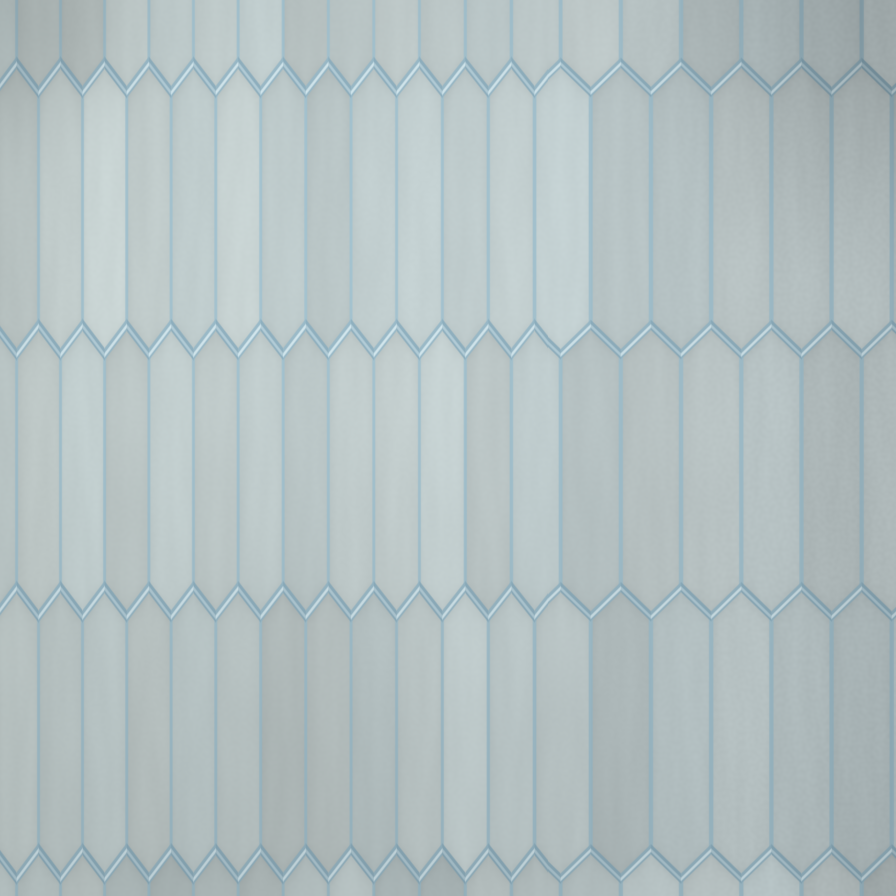
This pattern is drawn by a Shadertoy shader. Its source:

```glsl
// Wall of pale glazed picket tiles: long hexagons in staggered rows, with blue grout.
// A warped column coordinate widens the tiles to the right; zigzag and straight joints
// give the grout distances, and hashes plus gradient noise vary the glaze.

const float ROW_HEIGHT   = 0.2926;    // spacing of the zigzag joints
const float ROW_BASE     = 0.0358;    // height of the lowest zigzag
const float ZIG_AMP      = 0.0163;    // half height of a zigzag
const float COLUMN_START = 0.0430;    // x of column joint zero
const float NARROW_WIDTH = 0.04896;   // tile width at the left
const float WIDTH_GROWTH = 0.000124;  // slow widening across the narrow tiles
const float WIDE_START   = 0.6089;    // where the wide tiles begin
const float WIDE_COLUMN  = 11.25;     // column coordinate at that place
const float WIDE_WIDTH   = 0.0672;
const float ZIG_HALF     = 0.0041;    // half width of the zigzag groove
const float TILE_VARIATION = 0.062;
const float GRAIN        = 0.022;

const vec3 GLAZE     = vec3(0.728, 0.772, 0.770);
const vec3 GROUT     = vec3(0.600, 0.722, 0.775);
const vec3 ZIG_DARK  = vec3(0.480, 0.610, 0.675);
const vec3 ZIG_LIGHT = vec3(0.800, 0.875, 0.900);

float hash(vec2 p) {
    vec3 q = fract(vec3(p.xyx) * 0.1031);
    q += dot(q, q.yzx + 33.33);
    return fract((q.x + q.y) * q.z);
}

vec2 gradient(vec2 cell) {
    float a = 6.28318 * hash(cell);
    return vec2(cos(a), sin(a));
}

float gradientNoise(vec2 p) {
    vec2 i = floor(p), f = fract(p);
    vec2 u = f * f * f * (f * (f * 6.0 - 15.0) + 10.0);
    vec2 e = vec2(1.0, 0.0);
    float low  = mix(dot(gradient(i), f), dot(gradient(i + e.xy), f - e.xy), u.x);
    float high = mix(dot(gradient(i + e.yx), f - e.yx), dot(gradient(i + e.xx), f - e.xx), u.x);
    return mix(low, high, u.y);
}

// Returns the column coordinate and the local tile width.
vec2 columnAt(float x) {
    float grown = sqrt(NARROW_WIDTH * NARROW_WIDTH + 4.0 * WIDTH_GROWTH * (x - COLUMN_START));
    float narrow = (grown - NARROW_WIDTH) / (2.0 * WIDTH_GROWTH);
    float wide = WIDE_COLUMN + (x - WIDE_START) / WIDE_WIDTH;
    return narrow < wide ? vec2(narrow, grown) : vec2(wide, WIDE_WIDTH);
}

// Coverage of a band of the given half width, smoothed over one pixel.
float band(float d, float halfWidth, float soft) {
    return 1.0 - smoothstep(halfWidth - soft, halfWidth + soft, abs(d));
}

// Broad light: bright upper left of centre, dim at the bottom, right and top corners.
float lightAt(vec2 p) {
    float light = 0.985 + 0.07 * exp(-dot(p - vec2(0.36, 0.72), p - vec2(0.36, 0.72)) * 6.0);
    light -= 0.035 * (1.0 - smoothstep(0.0, 0.5, p.y));
    light -= 0.055 * smoothstep(0.82, 1.0, p.x);
    light -= 0.130 * smoothstep(0.35, 0.0, distance(p, vec2(1.0, 1.0)));
    light -= 0.100 * smoothstep(0.22, 0.0, distance(p, vec2(0.0, 1.0)));
    return light;
}

void mainImage(out vec4 fragColor, in vec2 fragCoord) {
    vec2 p = fragCoord / iResolution.xy;
    float px = 1.0 / iResolution.y;
    vec2 column = columnAt(p.x);
    float width = column.y;

    // Nearest zigzag joint: signed distance, positive above it.
    float joint = floor((p.y - ROW_BASE) / ROW_HEIGHT + 0.5);
    float phase = fract(column.x + 0.5 * mod(joint, 2.0)) - 0.5;
    float zigY = ROW_BASE + joint * ROW_HEIGHT + ZIG_AMP * (4.0 * abs(phase) - 1.0);
    float slope = 4.0 * ZIG_AMP / width;
    float zig = (p.y - zigY) / sqrt(1.0 + slope * slope);

    // Tile identity and distance to its straight sides.
    float row = zig > 0.0 ? joint : joint - 1.0;
    float shifted = column.x + 0.5 * mod(row, 2.0);
    float across = fract(shifted);
    vec2 tile = vec2(floor(shifted), row) + 17.0;
    float side = min(across, 1.0 - across) * width;
    float edge = min(side, abs(zig) - ZIG_HALF);

    // Glaze: tone and tint per tile, faint streaks and fine mottling.
    float tone = hash(tile) + hash(tile + 41.0) - 1.0;
    float tint = hash(tile + 83.0) - 0.5;
    vec3 color = GLAZE * (1.0 + TILE_VARIATION * tone);
    color += vec3(-0.006, 0.004, 0.010) * tint + vec3(-0.004, -0.002, 0.006) * p.x;
    float streak = gradientNoise(p * vec2(70.0, 9.0) + tile * 3.7);
    float mottle = gradientNoise(p * 190.0) * mix(0.4, 1.0, smoothstep(0.6, 1.0, p.x));
    color *= 1.0 + GRAIN * (streak + mottle) + 0.018 * (across - 0.5);

    // Rounded rim of the tile, a little deeper under the pointed top.
    color *= 1.0 - 0.035 * exp(-max(edge, 0.0) / 0.0045);
    color *= 1.0 - 0.030 * exp(zig / 0.012) * step(zig, 0.0);

    // Straight grout joints, thicker among the wide tiles.
    float sideHalf = mix(0.0016, 0.0024, smoothstep(0.45, 0.75, p.x));
    color = mix(color, GROUT, 0.88 * band(side, sideHalf, px));

    // Zigzag groove with a glossy lip; rising legs catch more light.
    float rising = smoothstep(-0.03, 0.03, phase * (0.5 - abs(phase)) * 4.0);
    vec3 groove = mix(ZIG_DARK, GROUT, 0.35 + 0.35 * rising);
    groove = mix(groove, ZIG_LIGHT, mix(0.50, 0.95, rising) * band(zig + 0.0007, 0.0014, px));
    color = mix(color, groove, 0.92 * band(zig, ZIG_HALF, px));

    fragColor = vec4(clamp(color * lightAt(p), 0.0, 1.0), 1.0);
}
```
